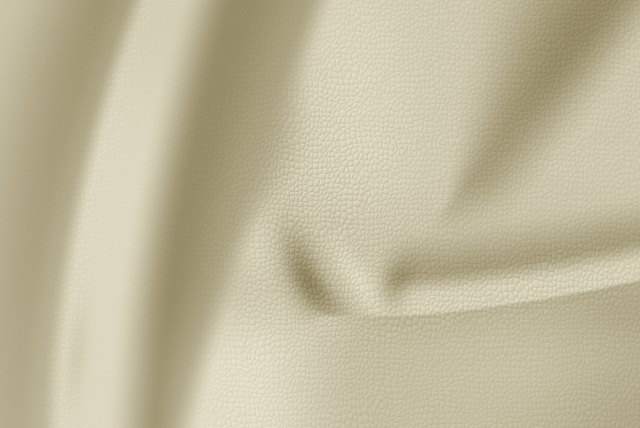
A Shadertoy shader for this texture:

```glsl
// Draped cream leather: soft vertical folds, a diagonal hollow and a rolled crease.
// Shade is built from curved fold profiles and tilted soft spots, then embossed
// with a cellular grain that fades where the leather falls out of focus.

vec2 hash2(vec2 c) {
    vec3 h = fract(vec3(c.xyx) * vec3(0.1031, 0.1030, 0.0973));
    h += dot(h, h.yzx + 33.33);
    return fract((h.xx + h.yz) * h.zy);
}

float noise(vec2 p) {
    vec2 i = floor(p), f = fract(p);
    f = f * f * (3.0 - 2.0 * f);
    return mix(mix(hash2(i).x, hash2(i + vec2(1, 0)).x, f.x),
               mix(hash2(i + vec2(0, 1)).x, hash2(i + vec2(1, 1)).x, f.x), f.y);
}

// Cell height: low in the wrinkles, rounded on top of each pebble.
float pebble(vec2 p) {
    vec2 cell = floor(p);
    float near1 = 9.0, near2 = 9.0;
    for (int j = -1; j <= 1; j++)
    for (int i = -1; i <= 1; i++) {
        vec2 c = cell + vec2(i, j);
        float d = length(c + 0.1 + 0.8 * hash2(c) - p);
        near2 = min(near2, max(near1, d));
        near1 = min(near1, d);
    }
    return smoothstep(-0.1, 0.6, near2 - near1);
}

// Gaussian spot whose long axis leans by the given angle from vertical.
float spot(vec2 p, vec2 centre, vec2 radius, float lean) {
    vec2 d = p - centre;
    float c = cos(lean), s = sin(lean);
    d = vec2(c * d.x - s * d.y, s * d.x + c * d.y) / radius;
    return exp(-dot(d, d));
}

// Left panel, bright fold and shaded valley, divided by two curved edges.
float leftFolds(vec2 p, float creaseX, float valleyX, float edgeX) {
    float d = p.x - creaseX;
    float panel = 0.66 - mix(0.25, 0.46, p.y) * smoothstep(-0.30, -0.05, d);
    panel += 0.10 * smoothstep(-0.06, 0.0, d);
    float fold = 0.86 - 0.10 * smoothstep(0.6, 1.0, p.y);
    fold -= 0.12 * spot(p, vec2(0.18, 0.17), vec2(0.025, 0.12), 0.1);
    float across = (p.x - valleyX) / (edgeX - valleyX);
    float valley = mix(0.10, 0.32, smoothstep(0.3, 1.0, across));
    valley += 0.10 * (1.0 - smoothstep(0.08, 0.35, p.y));
    float v = mix(panel, fold, smoothstep(-0.01, 0.045, d));
    return mix(v, valley, smoothstep(-0.08, 0.05, p.x - valleyX));
}

// Broad sheet above the crease, with the diagonal hollow and the roll.
float upperSheet(vec2 p, float aboveCrease) {
    float v = 0.70 + 0.12 * spot(p, vec2(0.83, 0.82), vec2(0.15, 0.38), -0.1);
    v -= 0.08 * (1.0 - smoothstep(0.42, 0.62, p.y));

    // Diagonal hollow, narrowing toward its lower tip.
    float d = p.x - (1.133 + 0.72 * (p.y - 0.53));
    float width = 0.10 + 0.62 * max(p.y - 0.53, 0.0);
    float hollow = smoothstep(-width, -0.06, d) * (1.0 - smoothstep(-0.06, 0.12, d));
    v -= mix(0.40, 0.62, smoothstep(0.5, 0.95, p.y)) * hollow * smoothstep(0.43, 0.60, p.y);

    // Lit roll with a tan shadow along its top.
    float roll = mix(0.76, 0.27, smoothstep(0.04, 0.10, aboveCrease));
    roll = mix(roll, v, smoothstep(0.09, 0.21, aboveCrease));
    v = mix(v, roll, smoothstep(0.87, 0.97, p.x));
    v -= 0.30 * spot(p, vec2(0.925, 0.335), vec2(0.032, 0.05), 0.2);

    // Pinched pocket and the ridge beside it.
    v -= 0.50 * spot(p, vec2(0.710, 0.355), vec2(0.040, 0.105), -0.32);
    v -= 0.26 * spot(p, vec2(0.765, 0.300), vec2(0.030, 0.075), -0.67);
    v += 0.20 * spot(p, vec2(0.845, 0.335), vec2(0.030, 0.10), -0.6);
    return v + 0.14 * spot(p, vec2(0.60, 0.42), vec2(0.06, 0.09), 0.0);
}

float lowerSheet(vec2 p, float aboveCrease) {
    float v = mix(0.90, 0.60, smoothstep(0.58, 0.85, p.x));
    v -= 0.24 * spot(p, vec2(1.52, 0.0), vec2(0.25, 0.22), 0.0);
    v -= 0.16 * spot(p, vec2(1.52, 0.27), vec2(0.18, 0.07), 0.0);
    v -= 0.12 * exp(-20.0 * abs(aboveCrease)) * smoothstep(0.78, 0.95, p.x);
    return v + 0.06 * spot(p, vec2(1.25, 0.13), vec2(0.2, 0.1), 0.0);
}

void mainImage(out vec4 fragColor, in vec2 fragCoord) {
    vec2 p = fragCoord / iResolution.y;
    float y = p.y;

    // Fold edges as functions of height, and the crease as a function of x.
    float creaseX = 0.102 + 0.030 * y + 0.171 * y * y;
    float valleyX = 0.322 + 0.058 * y + 0.120 * y * y;
    float edgeX = 0.420 + 0.253 * y + 0.065 * y * y;
    float aboveCrease = y - 0.262 - 0.19 * pow(max(p.x - 0.92, 0.0), 1.5);

    // Join the sheets, sharply along the crease and softly over the bulge.
    float soft = mix(0.12, 0.006, smoothstep(0.66, 0.77, p.x));
    float v = mix(lowerSheet(p, aboveCrease), upperSheet(p, aboveCrease),
                  smoothstep(-soft, soft, aboveCrease));
    float blend = 0.05 + 0.08 * exp(-pow((y - 0.64) / 0.14, 2.0));
    v = mix(leftFolds(p, creaseX, valleyX, edgeX), v, smoothstep(-0.025, blend, p.x - edgeX));
    v = 0.54 + 1.38 * (v - 0.54);

    // Embossed grain, sharpest near the middle and along the roll.
    float focus = 0.38 * smoothstep(-0.02, 0.10, p.x - edgeX) + 0.10;
    focus += 0.50 * spot(p, vec2(0.74, 0.52), vec2(0.22, 0.32), 0.0);
    focus += 0.45 * spot(p, vec2(1.22, 0.33), vec2(0.06, 0.32), 1.4);
    focus += 0.20 * spot(p, vec2(creaseX + 0.04, y), vec2(0.04, 1.0), 0.0);
    vec2 g = p * vec2(88.0, 76.0) + 1.2 * vec2(noise(p * 14.0), noise(p * 14.0 + 40.0));
    float h = pebble(g);
    v += focus * (0.22 * (h - pebble(g + vec2(-0.2, 0.26))) + 0.08 * (h - 0.5));
    v += 0.04 * (noise(p * 40.0) - 0.5) * focus;

    fragColor = vec4(mix(vec3(0.61, 0.57, 0.43), vec3(0.87, 0.85, 0.76), v), 1.0);
}
```
